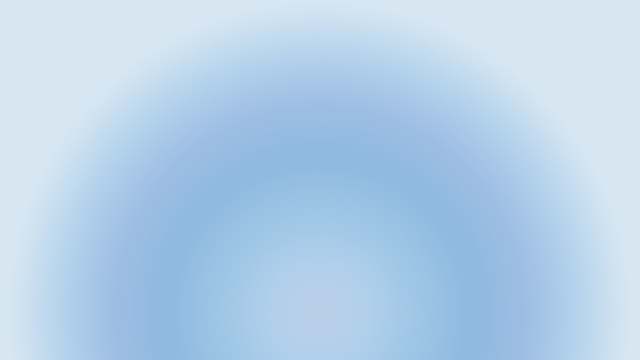
Give the GLSL for this background, as a Shadertoy shader.

```glsl
// Soft concentric glow: a lilac core inside blue rings, fading to a pale sky
#define CENTER vec2(0.499, 0.132)
#define CORE_LILAC vec3(0.735, 0.810, 0.915)
#define INNER_SKY vec3(0.690, 0.815, 0.920)
#define LIGHT_BLUE vec3(0.635, 0.785, 0.905)
#define DEEP_BLUE vec3(0.555, 0.725, 0.875)
#define PERIWINKLE vec3(0.620, 0.745, 0.895)
#define OUTER_SKY vec3(0.705, 0.825, 0.925)
#define PALE_SKY vec3(0.845, 0.905, 0.950)
#define GRAIN 0.004

// Sine hash, used to dither the gradient
float hash(vec2 p) {
    return fract(sin(dot(p, vec2(12.9898, 78.233))) * 43758.5453);
}

// Blends towards the next ring colour between two radii
vec3 ring(vec3 inner, vec3 outer, float start, float end, float radius) {
    return mix(inner, outer, clamp((radius - start) / (end - start), 0.0, 1.0));
}

vec3 glow(float radius) {
    vec3 color = CORE_LILAC;
    color = ring(color, INNER_SKY, 0.02, 0.14, radius);
    color = ring(color, LIGHT_BLUE, 0.14, 0.24, radius);
    color = ring(color, DEEP_BLUE, 0.24, 0.43, radius);
    color = ring(color, PERIWINKLE, 0.43, 0.58, radius);
    color = ring(color, OUTER_SKY, 0.58, 0.715, radius);
    return ring(color, PALE_SKY, 0.715, 0.86, radius);
}

void mainImage(out vec4 fragColor, in vec2 fragCoord) {
    // Distance from the glow centre, in canvas heights
    vec2 offset = (fragCoord - CENTER * iResolution.xy) / iResolution.y;
    float radius = length(offset);

    // Average nearby radii to round off the gradient stops
    vec3 color = vec3(0.0);
    for (int i = -2; i <= 2; i++) {
        color += glow(abs(radius + 0.014 * float(i))) / 5.0;
    }

    // Faint dither against banding
    color += GRAIN * (hash(fragCoord / iResolution.y) - 0.5);
    fragColor = vec4(color, 1.0);
}
```
